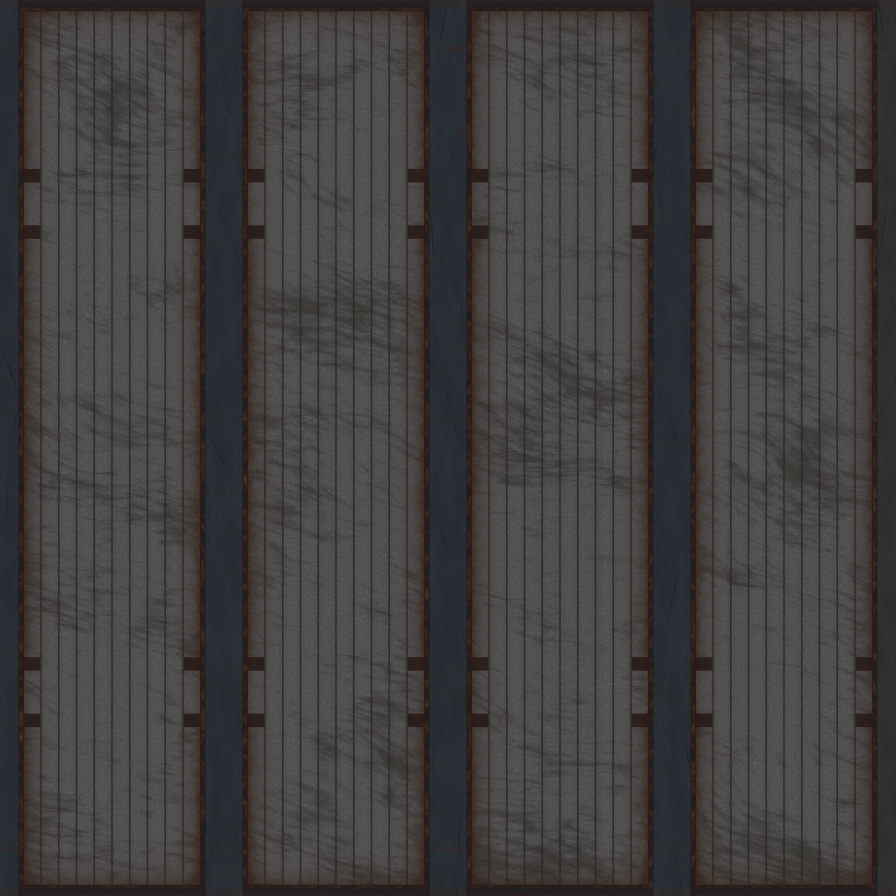
This texture is drawn by a Shadertoy shader. Its source:

```glsl
// Four tall slatted metal panels in rusty frames, parted by dark blue bars.
// Each bay is folded about its centre line so one set of distances draws both
// sides; layered cellular noise and hashed segments add grime and scratches.

const float BAYS = 4.0;
const vec2 PANEL = vec2(0.0990, 0.4880);   // half size of the slatted area
const float FRAME_EDGE = 0.1038;           // where the frame meets the bar
const float SLAT = 0.0198;                 // slat pitch

const vec3 STEEL = vec3(0.328, 0.326, 0.322);
const vec3 GRIME = vec3(0.225, 0.218, 0.203);
const vec3 GROOVE = vec3(0.165, 0.150, 0.143);
const vec3 RUST = vec3(0.222, 0.153, 0.130);
const vec3 RUST_DARK = vec3(0.150, 0.108, 0.098);
const vec3 RUST_BRIGHT = vec3(0.300, 0.190, 0.145);
const vec3 BAR_BLUE = vec3(0.155, 0.181, 0.213);
const vec3 BAR_GREY = vec3(0.185, 0.192, 0.198);

float hash(vec2 p) {
    vec3 q = fract(p.xyx * 0.1031);
    q += dot(q, q.yzx + 33.33);
    return fract((q.x + q.y) * q.z);
}

vec2 hash2(vec2 p) { return vec2(hash(p), hash(p + 57.3)); }

// Distance to the nearest scattered point
float cellular(vec2 p) {
    vec2 id = floor(p), f = p - id;
    float nearest = 2.0;
    for (int j = -1; j <= 1; j++)
    for (int i = -1; i <= 1; i++) {
        vec2 o = vec2(i, j);
        vec2 r = o + hash2(id + o) - f;
        nearest = min(nearest, dot(r, r));
    }
    return sqrt(nearest);
}

float layeredCells(vec2 p) {
    float sum = 0.0, weight = 0.5;
    for (int i = 0; i < 4; i++) {
        sum += weight * cellular(p + 40.0);
        p = mat2(0.9, 0.44, -0.44, 0.9) * p * 2.07 + 13.7;
        weight *= 0.55;
    }
    return sum;
}

// Anti-aliased coverage of the region where d < 0
float fill(float d, float px) { return clamp(0.5 - d / px, 0.0, 1.0); }

float stroke(float d, float halfWidth, float px) { return fill(abs(d) - halfWidth, px); }

float boxDistance(vec2 p, vec2 halfSize) {
    vec2 q = abs(p) - halfSize;
    return max(q.x, q.y);
}

// Randomly placed, mostly shallow line segments, one per grid cell
float scratches(vec2 p, float size, float px) {
    p += 0.004 * sin(p.yx * 31.0 + 2.0 * sin(p * 17.0));
    vec2 id = floor(p / size);
    float marks = 0.0;
    for (int j = -1; j <= 1; j++)
    for (int i = -1; i <= 1; i++) {
        vec2 cell = id + vec2(i, j) + 90.0;
        vec2 r = p - (cell - 90.0 + hash2(cell)) * size;
        float angle = mix(-0.5, 0.3, hash(cell + 7.1));
        vec2 along = vec2(cos(angle), sin(angle));
        float reach = size * mix(0.2, 0.75, hash(cell + 3.7));
        float t = dot(r, along);
        float d = length(r - along * clamp(t, -reach, reach));
        float fade = 1.0 - smoothstep(0.3, 1.0, abs(t) / reach);
        marks = max(marks, stroke(d, 0.0005, px) * fade * hash(cell + 1.9));
    }
    return marks;
}

vec3 slats(vec2 uv, vec2 p, float px) {
    vec2 warped = uv + 0.012 * sin(uv.yx * vec2(23.0, 14.0) + 1.5 * sin(uv * 19.0));
    vec2 slanted = vec2(warped.x, warped.y + 0.25 * warped.x);
    float patches = layeredCells(slanted * vec2(7.0, 11.0));
    float streaks = layeredCells(slanted * vec2(28.0, 110.0));
    float bands = 0.05 * sin(uv.y * 13.0 + 1.0 + sin(uv.x * 9.0));
    float dirt = smoothstep(0.43, 0.76, 0.6 * patches + 0.5 * streaks + bands);
    vec3 col = mix(STEEL, GRIME, 0.85 * dirt);
    col *= 0.985 + 0.03 * hash(vec2(floor(uv.x / SLAT), 4.0));
    float marks = max(scratches(uv, 0.07, px), scratches(uv + 0.31, 0.035, px));
    col = mix(col, GRIME * 0.8, marks * (0.25 + 0.6 * dirt));
    col += 0.035 * scratches(uv + 0.67, 0.09, px);
    float seam = p.x - SLAT * round(p.x / SLAT);
    col *= 1.0 - 0.10 * exp(-abs(seam) / 0.0025);
    return mix(col, GROOVE, 0.85 * stroke(seam, 0.0008, px));
}

vec3 bar(vec2 uv, vec2 p, float flakes, float px) {
    float b = 0.5 / BAYS - p.x;
    vec3 col = mix(BAR_BLUE, BAR_GREY, 0.25 + 0.75 * smoothstep(0.9, 0.98, uv.x));
    col *= 0.88 + 0.22 * layeredCells(uv * vec2(50.0, 14.0));
    col = mix(col, RUST, 0.5 * smoothstep(0.58, 0.8, flakes));
    col *= 1.0 - 0.3 * scratches(uv.yx + 0.2, 0.06, px);
    col = mix(col, RUST, 0.7 * stroke(p.y - 0.4466, 0.0007, px));
    // Small rings at the bar ends
    vec2 ring = vec2(b - 0.0095 * round(b / 0.0095), p.y - 0.4945);
    float rings = stroke(length(ring) - 0.0032, 0.0007, px) * fill(b - 0.0145, px);
    return mix(col, RUST, 0.8 * rings);
}

void mainImage(out vec4 fragColor, in vec2 fragCoord) {
    vec2 uv = fragCoord / iResolution.xy;
    float px = 1.0 / min(iResolution.x, iResolution.y);
    vec2 p = vec2(abs(fract(uv.x * BAYS) - 0.5) / BAYS, abs(uv.y - 0.5));
    float flakes = layeredCells(uv * 75.0);

    // Slats, rusting inwards from the frame; cleaner between bracket pairs
    vec2 inset = max(PANEL - p, 0.0);
    float rust = exp(-inset.x / 0.0095) + 0.7 * exp(-inset.y / 0.012);
    rust *= 0.55 + 0.85 * flakes;
    rust *= 1.0 - 0.45 * stroke(p.y - 0.2725, 0.024, px);
    vec3 col = mix(slats(uv, p, px), RUST, clamp(rust, 0.0, 0.95));

    // Paired brackets on both sides
    vec2 bracket = vec2(p.x - 0.0895, abs(p.y - 0.2725) - 0.0315);
    float bracketDist = boxDistance(bracket, vec2(0.0095, 0.0075));
    col = mix(col, RUST_DARK * (0.85 + 0.4 * flakes), 0.92 * fill(bracketDist, px));

    // Frame, end rails and bars
    vec3 frame = mix(RUST_DARK, RUST_BRIGHT, smoothstep(0.25, 0.9, flakes));
    vec3 rail = mix(BAR_BLUE * 0.8, RUST_DARK, 0.3 + 0.6 * flakes);
    frame = mix(frame, rail, fill(PANEL.y + 0.0025 - p.y, px));
    col = mix(col, frame, fill(-boxDistance(p, PANEL), px));
    col = mix(col, bar(uv, p, flakes, px), fill(FRAME_EDGE - p.x, px));
    float edges = stroke(boxDistance(p, PANEL), 0.0006, px);
    edges = max(edges, stroke(p.x - FRAME_EDGE, 0.0006, px));
    col = mix(col, RUST_DARK * 0.85, 0.65 * edges);
    col = mix(col, RUST, 0.6 * stroke(p.y - 0.4985, 0.0007, px));

    // Fine grain
    col *= 0.94 + 0.12 * cellular(uv * 330.0);
    fragColor = vec4(col, 1.0);
}
```
